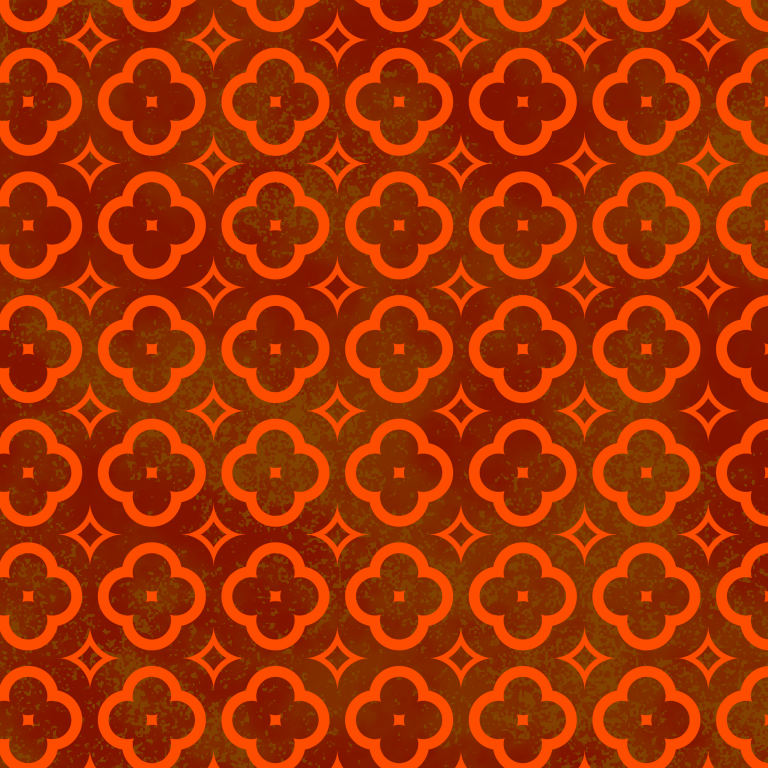
This pattern is drawn by a WebGL 2 fragment shader. Its source:

```glsl
#version 300 es
precision highp float;
// Square lattice of outlined quatrefoils with small hollow stars between them,
// flat orange over a mottled rust ground. Shapes come from circle distances;
// the ground layers smooth cellular noise into clouds and fine olive specks.

uniform vec2 u_resolution;
out vec4 fragColor;

const float PERIOD = 0.161;                  // lattice step, in canvas heights
const vec2 FIRST_CENTRE = vec2(0.0367, 0.0625);

const vec3 ORANGE = vec3(0.995, 0.30, 0.0);
const vec3 DARK_RUST = vec3(0.51, 0.075, 0.0);
const vec3 WARM_RUST = vec3(0.51, 0.185, 0.0);
const vec3 OLIVE = vec3(0.51, 0.27, 0.0);

// Three random values per lattice cell
vec3 hash3(vec2 cell) {
  vec3 p = fract(vec3(cell.xyx) * vec3(0.1031, 0.1030, 0.0973));
  p += dot(p, p.yxz + 33.33);
  return fract((p.xxy + p.yzz) * p.zyx);
}

// Cellular noise: random cell values blended by nearness to jittered points
float cellNoise(vec2 p) {
  vec2 base = floor(p);
  float sum = 0.0;
  float total = 0.0;
  for (int y = -1; y <= 1; y++) {
    for (int x = -1; x <= 1; x++) {
      vec2 cell = base + vec2(x, y);
      vec3 rnd = hash3(cell);
      vec2 offset = cell + mix(vec2(0.15), vec2(0.85), rnd.xy) - p;
      float weight = exp(-7.0 * dot(offset, offset));
      sum += weight * rnd.z;
      total += weight;
    }
  }
  return sum / total;
}

// Octaves of cellular noise, rotated between layers
float clouds(vec2 p, int octaves) {
  const mat2 TURN = mat2(0.8, 0.6, -0.6, 0.8);
  float sum = 0.0;
  float total = 0.0;
  float gain = 1.0;
  for (int i = 0; i < octaves; i++) {
    sum += gain * cellNoise(p);
    total += gain;
    gain *= 0.6;
    p = TURN * p * 2.1 + 17.3;
  }
  return sum / total;
}

// Union of four circles set along the axes
float quatrefoil(vec2 p, float lobeOffset, float lobeRadius) {
  p = abs(p);
  vec2 lobe = p.x > p.y ? vec2(lobeOffset, 0.0) : vec2(0.0, lobeOffset);
  return length(p - lobe) - lobeRadius;
}

// Four-pointed star left between four circles
float concaveStar(vec2 p, float circleOffset, float circleRadius) {
  return circleRadius - length(abs(p) - circleOffset);
}

// Star with a smaller star cut out, limited to its own box
float hollowStar(vec2 p, float circleOffset, float radius, float width) {
  float outer = concaveStar(p, circleOffset, radius);
  float hole = concaveStar(p, circleOffset, radius + width);
  float box = max(abs(p.x), abs(p.y)) - 0.25;
  return max(max(outer, -hole), box);
}

float coverage(float dist, float pixel) {
  return 1.0 - smoothstep(-0.7 * pixel, 0.7 * pixel, dist);
}

// Rust clouds with olive specks that gather where the clouds are light
vec3 wornGround(vec2 uv) {
  float tone = clouds(uv * 6.0 + 3.7, 5);
  float patches = clouds(uv * 4.5 + 41.0, 4);
  float grain = mix(cellNoise(uv * 120.0), cellNoise(uv * 290.0), 0.6);
  vec3 rust = mix(DARK_RUST, WARM_RUST, smoothstep(0.25, 0.72, tone));
  float density = mix(tone, patches, 0.5) + 0.85 * (grain - 0.5);
  float specks = smoothstep(0.58, 0.74, density);
  return mix(rust, OLIVE, 0.85 * specks);
}

void main() {
  vec2 uv = gl_FragCoord.xy / u_resolution.y;
  float pixel = 1.0 / (u_resolution.y * PERIOD);

  // Coordinates in lattice steps around the nearest foil and star
  vec2 lattice = (uv - FIRST_CENTRE) / PERIOD;
  vec2 foilPos = fract(lattice + 0.5) - 0.5;
  vec2 starPos = fract(lattice) - 0.5;

  float foilLine = abs(quatrefoil(foilPos, 0.194, 0.199)) - 0.044;
  float star = hollowStar(starPos, 0.269, 0.270, 0.046);
  float ink = coverage(min(foilLine, star), pixel);

  fragColor = vec4(mix(wornGround(uv), ORANGE, ink), 1.0);
}
```
